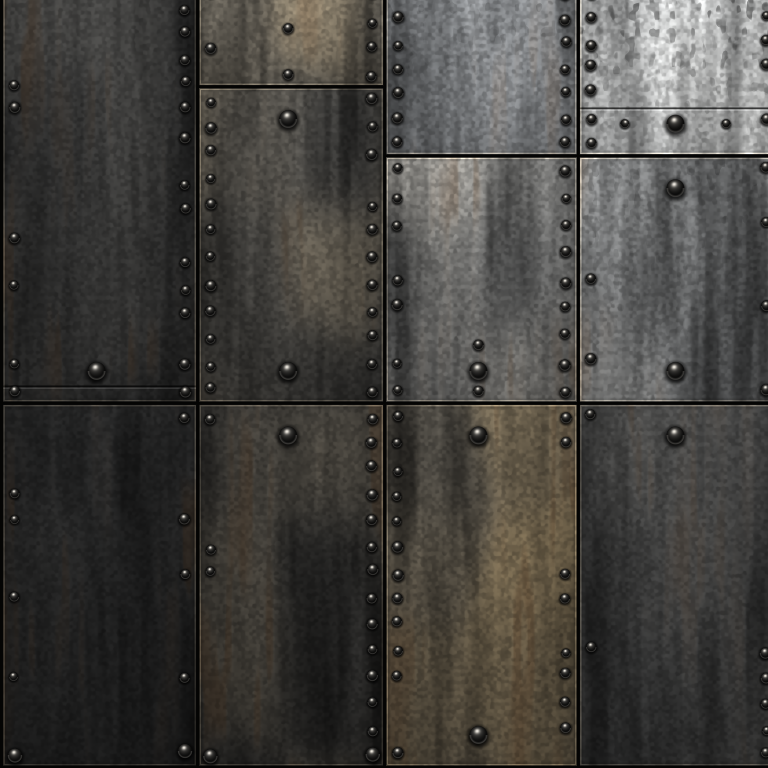
Reproduce this texture procedurally as a WebGL 2 fragment shader.

```glsl
#version 300 es
precision highp float;
// Worn blackened-steel wall: four columns of seamed plates, side rivets and centre bolts.

#define SEAM_WIDTH 0.0022
#define BEVEL_WIDTH 0.0019
#define RIVET_RADIUS 0.0066
#define BOLT_RADIUS 0.0115
#define RIVET_PITCH 0.0325
#define RIVET_INSET 0.0165
#define BOLT_INSET 0.042
#define MAIN_SEAM 0.475
#define STREAK_AMOUNT 0.75
#define GRAIN_AMOUNT 0.34

uniform vec2 u_resolution;
out vec4 outColor;

// Layout: left edge of each column, and its upper seam
const vec4 COLUMN_LEFT = vec4(0.002, 0.2575, 0.501, 0.753);
const vec4 UPPER_SEAM = vec4(1.04, 0.887, 0.797, 0.797);

// Per-plate values, one vec4 of columns for the low, middle and top rows
const mat3x4 TONE = mat3x4(0.12, 0.18, 0.29, 0.22, 0.17, 0.26, 0.40, 0.47, 0.17, 0.42, 0.48, 0.64);
const mat3x4 WARMTH = mat3x4(0.1, 0.45, 0.95, 0.15, 0.15, 0.5, 0.2, 0.1, 0.1, 0.8, 0.0, 0.1);
const mat3x4 LEFT_FILL = mat3x4(0.22, 0.25, 0.75, 0.3, 0.5, 0.97, 0.75, 0.35, 0.5, 0.9, 0.97, 0.95);
const mat3x4 RIGHT_FILL = mat3x4(0.3, 0.9, 0.65, 0.4, 0.6, 0.97, 0.97, 0.3, 0.6, 0.95, 0.95, 0.8);
const mat3x4 LOW_BOLT = mat3x4(0, 0, 1, 0, 1, 1, 1, 1, 0, 0, 0, 1);
const mat3x4 HIGH_BOLT = mat3x4(0, 1, 1, 1, 0, 1, 0, 1, 0, 0, 0, 0);
const mat3x4 STUDS = mat3x4(0, 0, 0, 0, 0, 0, 1, 0, 0, 1, 0, 0);

const vec3 COOL = vec3(0.98, 1.0, 1.02);
const vec3 WARM = vec3(1.10, 1.0, 0.82);
const vec3 RUST = vec3(0.27, 0.19, 0.12);
const vec3 GAP = vec3(0.015, 0.014, 0.013);

float hash(vec2 p) {
    return fract(sin(dot(p, vec2(127.1, 311.7))) * 43758.547);
}

// Smooth cellular noise: random cell values blended by distance
float cells(vec2 p) {
    vec2 base = floor(p);
    float sum = 0.0, total = 0.0;
    for (int j = -1; j <= 1; j++)
    for (int i = -1; i <= 1; i++) {
        vec2 id = base + vec2(i, j);
        vec2 d = id + 0.2 + 0.6 * vec2(hash(id), hash(id + 57.3)) - p;
        float w = exp(-5.0 * dot(d, d));
        sum += w * hash(id + 19.7);
        total += w;
    }
    return sum / total;
}

float inside(float dist, float soft) {
    return 1.0 - smoothstep(-soft, soft, dist);
}

// Domed head with a contact shadow, lit from above
void rivet(inout vec3 col, vec2 d, float r, float soft) {
    float dist = length(d);
    col *= 1.0 - 0.75 * (1.0 - smoothstep(0.85, 1.6, length(d + vec2(0.0, 0.18) * r) / r));
    vec3 n = vec3(d / r, sqrt(max(0.0, 1.0 - dist * dist / (r * r))));
    float light = max(dot(n, normalize(vec3(-0.15, 0.45, 0.9))), 0.0);
    float shade = 0.04 + 0.24 * pow(light, 3.0) + 0.65 * pow(light, 22.0);
    shade += 0.2 * smoothstep(0.7, 1.0, dist / r) * step(d.y, 0.0);
    col = mix(col, shade * vec3(1.0, 0.98, 0.94), inside(dist - r, soft));
}

void main() {
    vec2 p = gl_FragCoord.xy / u_resolution;
    float soft = 0.75 / u_resolution.y;

    // Find the plate
    int c = int(dot(step(COLUMN_LEFT.yzw, vec3(p.x)), vec3(1.0)));
    float seam = UPPER_SEAM[c];
    int row = p.y < MAIN_SEAM ? 0 : (p.y < seam ? 1 : 2);
    float x0 = COLUMN_LEFT[c], x1 = c < 3 ? COLUMN_LEFT[c + 1] : 1.014;
    float y0 = row == 0 ? 0.001 : (row == 1 ? MAIN_SEAM : seam);
    float y1 = row == 0 ? MAIN_SEAM : (row == 1 ? seam : 1.06);
    vec2 local = (p - vec2(x0, y0)) / vec2(x1 - x0, y1 - y0);
    vec2 seed = vec2(c, row) * 13.7;

    // Steel: broad clouds, downward streaks and leathery grain
    float cloud = cells(p * vec2(9.0, 6.0) + seed);
    float streak = cells(p * vec2(34.0, 4.0) + seed) * 0.6 + cells(p * vec2(110.0, 9.0) + seed) * 0.4;
    float grain = cells(p * 210.0) - 0.5;
    float pits = cells(p * vec2(150.0, 95.0) + seed);
    float tone = TONE[row][c] * mix(0.78, 1.2, local.y);
    tone *= 0.86 + 0.24 * sin(3.14159 * clamp(local.x, 0.0, 1.0));
    tone *= 1.0 + STREAK_AMOUNT * (streak - 0.5) + 0.7 * (cloud - 0.5);
    tone *= 1.0 + GRAIN_AMOUNT * grain;
    float wear = smoothstep(0.35, 0.65, TONE[row][c]);
    tone *= 1.0 - 0.5 * wear * smoothstep(0.58, 0.85, pits + 0.25 * (streak - 0.5)) * local.y;
    vec3 col = tone * mix(COOL, WARM, WARMTH[row][c] * (0.5 + cloud));
    col = mix(col, RUST * (0.5 + tone), 0.45 * smoothstep(0.52, 0.8, streak) * smoothstep(0.3, 0.7, cloud) * (1.0 - wear));

    // Scored strips in the outer columns
    float score = c == 0 ? 0.497 : (c == 3 ? 0.859 : -1.0);
    col *= 1.0 - 0.7 * inside(abs(p.y - score) - 0.0011, soft);
    col += 0.13 * inside(abs(p.y - score + 0.0025) - 0.0008, soft);

    // Bright bevel, then dark seams
    float edge = min(min(p.x - x0, x1 - p.x), min(p.y - y0, y1 - p.y));
    float rim = inside(abs(edge - SEAM_WIDTH - BEVEL_WIDTH * 0.5) - BEVEL_WIDTH * 0.5, soft);
    col += rim * (0.05 + 0.28 * tone + 0.1 * streak) * WARM;
    col *= 0.65 + 0.35 * smoothstep(0.0, 0.009, edge + rim * 0.009);
    col = mix(col, GAP, inside(edge - SEAM_WIDTH, soft));

    // Uneven rivet rows along both sides
    float count = floor((y1 - y0) / RIVET_PITCH);
    float pitch = (y1 - y0) / count;
    float id = clamp(floor((p.y - y0) / pitch), 0.0, count - 1.0);
    for (int side = 0; side < 2; side++) {
        vec2 key = vec2(id + float(row) * 31.0, c * 2 + side);
        float fill = side == 0 ? LEFT_FILL[row][c] : RIGHT_FILL[row][c];
        bool corner = row == 0 && c < 2 && id < 0.5;
        vec2 at = vec2(side == 0 ? x0 + RIVET_INSET : x1 - RIVET_INSET, y0 + (id + 0.5) * pitch);
        at += (vec2(hash(key + 3.1), hash(key + 8.4)) - 0.5) * vec2(0.002, 0.009);
        float size = RIVET_RADIUS * (corner ? 1.4 : 0.85 + 0.25 * hash(key + 5.9));
        if (corner || hash(key) < fill) rivet(col, p - at, size, soft);
    }

    // Centre bolts and small studs
    float mid = 0.5 * (x0 + x1) - 0.004;
    if (LOW_BOLT[row][c] > 0.5) rivet(col, p - vec2(mid, y0 + BOLT_INSET), BOLT_RADIUS, soft);
    if (HIGH_BOLT[row][c] > 0.5) rivet(col, p - vec2(mid, y1 - BOLT_INSET), BOLT_RADIUS, soft);
    for (int i = 0; i < 2; i++)
        if (STUDS[row][c] > 0.5) rivet(col, p - vec2(mid, y0 + 0.016 + 0.06 * float(i)), RIVET_RADIUS, soft);
    if (row == 2 && c == 3) rivet(col, vec2(abs(p.x - mid) - 0.066, p.y - 0.839), RIVET_RADIUS * 0.85, soft);

    outColor = vec4(clamp(col, 0.0, 1.0), 1.0);
}
```
